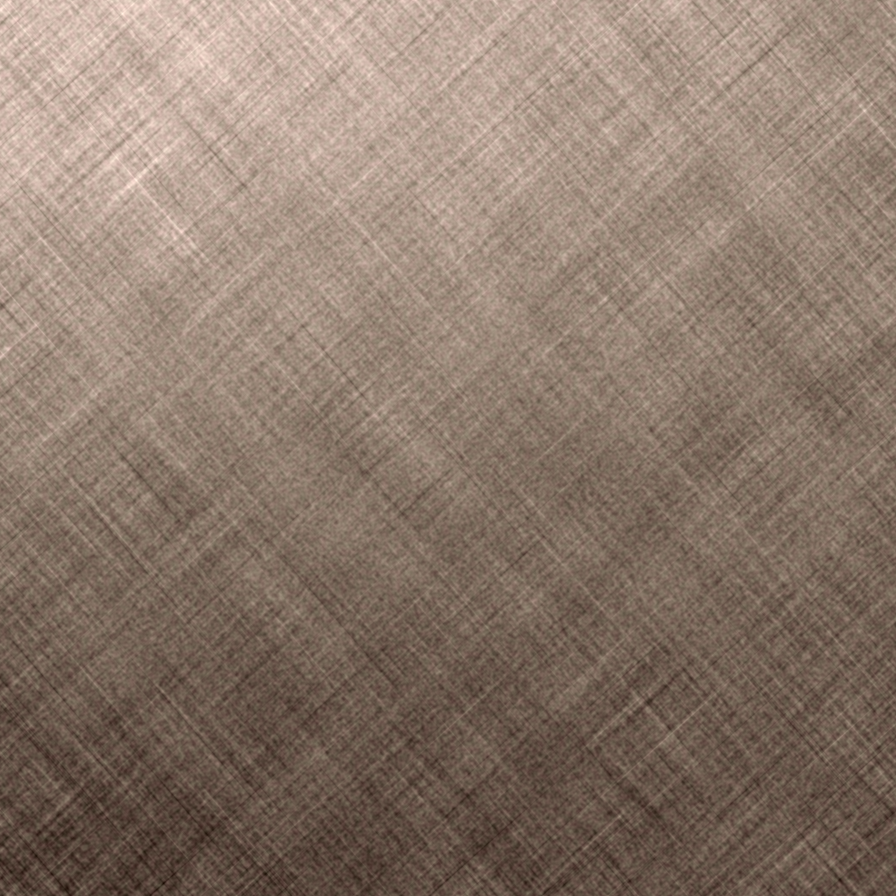
Give the GLSL for this texture, as a three.js fragment shader.

```glsl
// Cross-brushed bronze metal: a soft sheen falls from the upper left to the
// dark base, roughened by two diagonal sets of stretched gradient noise
// (brush streaks) and by a fine woven grain.

#define DARK_METAL vec3(0.35, 0.28, 0.24)
#define LIGHT_METAL vec3(0.80, 0.71, 0.66)
#define FALL_ANGLE -0.82    // direction of the falling streaks, radians
#define RISE_ANGLE 0.77     // direction of the rising streaks, radians
#define STREAK_LENGTH 0.28
#define STREAK_WIDTH 0.0038
#define STREAK_CONTRAST 0.23
#define GRAIN_SIZE 0.0038
#define GRAIN_CONTRAST 0.36
#define MOTTLE_CONTRAST 0.12
#define TINT_CONTRAST 0.04

varying vec2 vUv;

float hash(vec2 p) {
  vec3 q = fract(p.xyx * vec3(0.1031, 0.1030, 0.0973));
  q += dot(q, q.yzx + 33.33);
  return fract((q.x + q.y) * q.z);
}

// Contribution of one lattice corner with a random unit gradient
float corner(vec2 cell, vec2 offset) {
  float angle = 6.2832 * hash(cell);
  return dot(vec2(cos(angle), sin(angle)), offset);
}

float gradientNoise(vec2 p) {
  vec2 i = floor(p);
  vec2 f = p - i;
  vec2 w = f * f * f * (f * (f * 6.0 - 15.0) + 10.0);
  vec2 e = vec2(1.0, 0.0);
  float low = mix(corner(i, f), corner(i + e.xy, f - e.xy), w.x);
  float high = mix(corner(i + e.yx, f - e.yx), corner(i + e.xx, f - e.xx), w.x);
  return mix(low, high, w.y);
}

// Coordinates along (x) and across (y) a brushing direction
vec2 brushFrame(vec2 p, float angle) {
  float c = cos(angle);
  float s = sin(angle);
  return vec2(c * p.x + s * p.y, c * p.y - s * p.x);
}

// Layers of long thin strokes, from fine hairs to broader bands
float streaks(vec2 p, float angle, float seed) {
  float sum = 0.0;
  float strokeLength = STREAK_LENGTH;
  float strokeWidth = STREAK_WIDTH;
  for (int k = 0; k < 4; k++) {
    float layer = float(k);
    vec2 q = brushFrame(p, angle + 0.025 * (layer - 1.5));
    vec2 shift = vec2(17.3, 41.7) * (layer + seed);
    float n = gradientNoise(q / vec2(strokeLength, strokeWidth) + shift);
    sum += n * (0.5 + 5.0 * n * n) * (1.0 - 0.16 * layer);
    strokeLength *= 0.76;
    strokeWidth *= 1.4;
  }
  return sum * 0.5;
}

// Short threads in both brushing directions, mixed with uneven specks
float wovenGrain(vec2 p) {
  vec2 fall = brushFrame(p, FALL_ANGLE) / GRAIN_SIZE;
  vec2 rise = brushFrame(p, RISE_ANGLE) / GRAIN_SIZE;
  float threads = gradientNoise(fall * vec2(0.35, 0.9) + 91.0)
                + gradientNoise(rise * vec2(0.35, 0.9) + 57.0);
  vec2 q = brushFrame(p, 0.35) / GRAIN_SIZE;
  float specks = gradientNoise(q + 23.0) + 0.6 * gradientNoise(q * 0.53 + 71.0);
  return 0.4 * threads + 0.6 * specks;
}

// Broad light: brightest at the upper left, darkest at the lower left
float sheen(vec2 p) {
  float rise = mix(p.y, smoothstep(0.0, 1.0, p.y), 0.4);
  float base = mix(-0.07, 0.10, p.x);
  float top = mix(1.17, 0.66, p.x * mix(0.7, 1.0, p.x));
  float sag = 0.05 * sin(3.1416 * p.y);
  return mix(base, top, rise) - sag;
}

void main() {
  vec2 p = vUv;

  // Brush marks show more clearly toward the corners
  float edge = smoothstep(0.15, 0.70, length(p - 0.5));
  float marks = streaks(p, FALL_ANGLE, 1.0) + streaks(p, RISE_ANGLE, 7.0);
  float tone = sheen(p);
  tone += STREAK_CONTRAST * mix(0.95, 1.5, edge) * marks;

  // Crossed uneven patches and the fine grain
  vec2 patchSize = vec2(0.20, 0.06);
  float mottle = gradientNoise(brushFrame(p, RISE_ANGLE) / patchSize + 5.0)
               + gradientNoise(brushFrame(p, FALL_ANGLE) / patchSize + 37.0);
  tone += MOTTLE_CONTRAST * mottle;
  tone += GRAIN_CONTRAST * wovenGrain(p);

  // Midtones lean to olive, with a slight drift between rosy and grey
  float middle = clamp(4.0 * tone * (1.0 - tone), 0.0, 1.0);
  float tint = gradientNoise(p / (GRAIN_SIZE * 2.0) + 13.0);
  vec3 color = mix(DARK_METAL, LIGHT_METAL, tone);
  color += middle * vec3(-0.004, 0.004, -0.010);
  color += TINT_CONTRAST * tint * vec3(0.6, -0.5, 0.1);

  gl_FragColor = vec4(clamp(color, 0.0, 1.0), 1.0);
}
```
